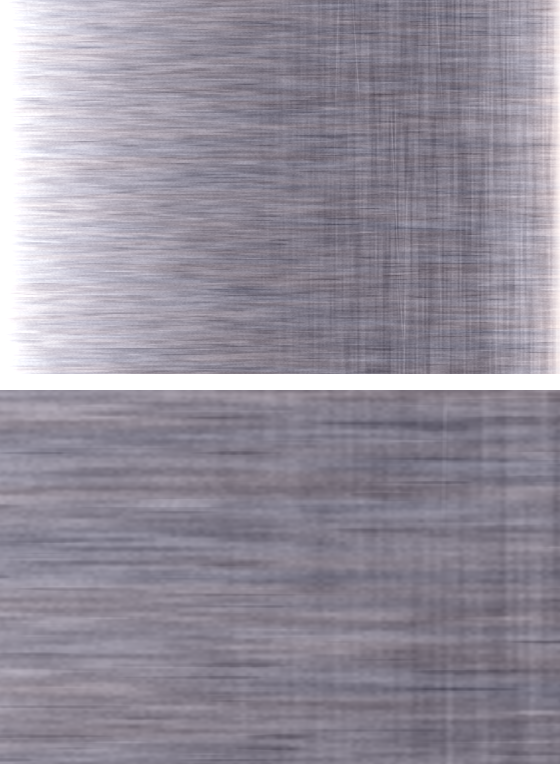
Top: the whole. Bottom: its middle third, enlarged.
Reproduce this texture procedurally as a Shadertoy shader.

```glsl
const float BASE_GREY = 0.485;
const float STREAK_CONTRAST = 0.17;
const float CROSS_CONTRAST = 0.10;
const float GRAIN_CONTRAST = 0.05;
const float SCRATCH_GAIN = 0.11;
const float EDGE_RAGGEDNESS = 0.03;
const int SCRATCHES = 9;
const vec3 METAL_TINT = vec3(0.003, -0.018, 0.034);
const vec3 WARM_TINT = vec3(0.025, 0.0, -0.025);

float hash(vec2 p) {
    vec3 q = fract(vec3(p.xyx) * 0.1031);
    q += dot(q, q.yzx + 33.33);
    return fract((q.x + q.y) * q.z);
}

// One row of smooth 1D noise, shifted at random so cells never line up
float rowNoise(float x, float row) {
    x += 57.0 * hash(vec2(row, 3.7));
    float cell = floor(x);
    float t = smoothstep(0.0, 1.0, x - cell);
    return mix(hash(vec2(cell, row)), hash(vec2(cell + 1.0, row)), t);
}

// Fibres along x, centred on zero
float fibres(vec2 p, vec2 frequency, float seed) {
    p *= frequency;
    float row = floor(p.y);
    float t = smoothstep(0.0, 1.0, p.y - row);
    row += seed;
    return mix(rowNoise(p.x, row), rowNoise(p.x, row + 1.0), t) - 0.5;
}

// Broad highlight on the left, narrow one on the right
float sheen(float x) {
    float left = max(x, 0.0);
    float right = max(1.0 - x, 0.0);
    float glow = 0.35 * exp(-pow(left / 0.31, 2.0)) + 0.28 * exp(-left / 0.06);
    glow += 0.20 * exp(-pow(right / 0.12, 2.0)) + 0.28 * exp(-right / 0.02);
    return BASE_GREY + glow;
}

// Thin, faint, nearly upright scratches on the right half
float scratches(vec2 p, float aspect) {
    float sum = 0.0;
    for (int i = 0; i < SCRATCHES; i++) {
        float id = float(i);
        float x = aspect * mix(0.60, 0.93, hash(vec2(id, 11.0)));
        float middle = hash(vec2(id, 23.0));
        float halfLength = mix(0.1, 0.4, hash(vec2(id, 37.0)));
        float slope = mix(-0.10, 0.03, hash(vec2(id, 41.0)));
        float away = p.y - middle;
        float dist = abs(p.x - x - slope * away - 0.02 * away * away);
        float line = 1.0 - smoothstep(0.0005, 0.003, dist);
        float fade = 1.0 - smoothstep(0.6, 1.0, abs(away) / halfLength);
        float broken = 0.6 + fibres(p.yx, vec2(45.0, 8.0), 600.0 + id);
        sum += line * fade * broken * mix(0.4, 1.0, hash(vec2(id, 53.0)));
    }
    return sum;
}

void mainImage(out vec4 fragColor, in vec2 fragCoord) {
    vec2 uv = fragCoord / iResolution.xy;
    vec2 p = fragCoord / iResolution.y;
    float aspect = iResolution.x / iResolution.y;

    // Brushed streaks at several lengths and thicknesses
    float broad = fibres(p, vec2(3.0, 55.0), 0.0);
    float medium = fibres(p, vec2(8.0, 135.0), 100.0);
    float fine = fibres(p, vec2(18.0, 240.0), 300.0);
    float streaks = 0.30 * broad + 0.60 * medium + 0.75 * fine;

    // Sparse dark and bright dashes
    float dash = fibres(p, vec2(11.0, 190.0), 700.0);
    float darkDash = smoothstep(0.26, 0.48, -dash);
    float brightDash = smoothstep(0.32, 0.5, dash);

    // Upright cross-brushing, strongest towards the right
    float cross = fibres(p.yx, vec2(7.0, 190.0), 1000.0)
                + 0.6 * fibres(p.yx, vec2(3.0, 70.0), 1400.0);
    float crossMask = smoothstep(0.35, 0.75, uv.x);
    float grain = fibres(p, vec2(200.0, 300.0), 1800.0);

    float light = sheen(uv.x + EDGE_RAGGEDNESS * (broad + medium) * uv.x * (1.0 - uv.x) * 4.0);
    float burnt = smoothstep(0.0, 0.07, uv.x) * smoothstep(0.0, 0.02, 1.0 - uv.x);
    float relief = STREAK_CONTRAST * streaks * mix(1.0, 0.72, crossMask);
    relief += 0.06 * brightDash - 0.08 * darkDash;
    relief += CROSS_CONTRAST * cross * crossMask + GRAIN_CONTRAST * grain;
    light += relief * mix(0.35, 1.0, burnt);
    light += SCRATCH_GAIN * scratches(p, aspect);

    // Violet metal with slight blue and pink drift, warmer at the right edge
    vec3 color = vec3(light) + METAL_TINT * (1.0 - 0.5 * smoothstep(0.75, 1.0, light));
    float drift = fibres(p, vec2(4.0, 80.0), 2200.0);
    color += vec3(0.03, 0.0, -0.025) * drift;
    color += WARM_TINT * smoothstep(0.93, 1.0, uv.x);
    fragColor = vec4(clamp(color, 0.0, 1.0), 1.0);
}
```
